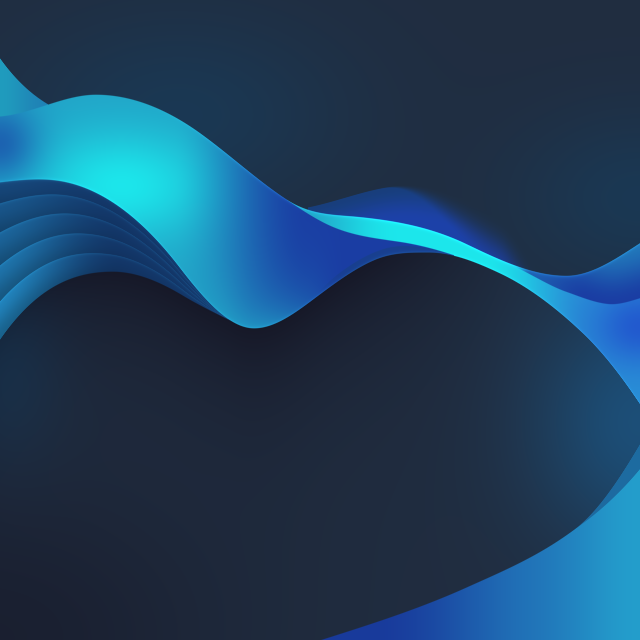
A Shadertoy shader for this background:

```glsl
const vec3 CYAN = vec3(.11, .90, .92);
const vec3 TEAL = vec3(.13, .64, .78);
const vec3 SKY = vec3(.16, .56, .84);
const vec3 AZURE = vec3(.13, .47, .73);
const vec3 ROYAL = vec3(.10, .24, .64);
const vec3 DEEP = vec3(.08, .26, .40);
const vec3 SLATE = vec3(.125, .175, .25);
const vec3 INK = vec3(.085, .09, .15);
const float RIM_WIDTH = .0018;
const float STEP_COUNT = 5.;
const float FOLD_X = .449;  // where the ribbon turns over
const float STEPS_X = .36;  // where the stacked layers end

// Cubic span between two knots, each (x, height, slope)
float span(float x, vec3 a, vec3 b) {
    float w = b.x - a.x;
    float t = clamp((x - a.x) / w, 0., 1.), s = 1. - t;
    return s * s * ((1. + 2. * t) * a.y + t * w * a.z)
         + t * t * ((1. + 2. * s) * b.y - s * w * b.z);
}

float curve(float x, vec3 a, vec3 b, vec3 c, vec3 d) {
    return x < b.x ? span(x, a, b) : x < c.x ? span(x, b, c) : span(x, c, d);
}

float fill(float d) {
    float e = .8 / iResolution.y;
    return smoothstep(-e, e, d);
}

float blob(vec2 p, vec2 center, vec2 size) {
    vec2 q = (p - center) / size;
    return exp(-dot(q, q));
}

float rim(float d) { return exp(-abs(d) / RIM_WIDTH); }

float crestLine(float x) {
    vec3 fold = vec3(FOLD_X, .6875, -.65), dip = vec3(.885, .569, 0);
    if (x < FOLD_X) return curve(x, vec3(0, .818, .08), vec3(.15, .852, 0), vec3(.3125, .792, -.72), fold);
    if (x < dip.x) return curve(x, fold, vec3(.56, .661, -.1), vec3(.729, .6185, -.48), dip);
    return span(x, dip, vec3(1, .62, .65));
}

float underLine(float x) {
    vec3 trough = vec3(.397, .487, 0), hump = vec3(.67, .6055, 0);
    if (x < trough.x) return curve(x, vec3(0, .715, .12), vec3(.1, .716, -.2), vec3(.28, .583, -1.3), trough);
    if (x < hump.x) return curve(x, trough, vec3(.488, .531, .75), vec3(.586, .594, .42), hump);
    return curve(x, hump, vec3(.781, .573, -.47), vec3(.911, .479, -.95), vec3(1, .3685, -1.5));
}

vec3 upperField(vec2 p) {
    vec3 c = mix(SLATE, DEEP, .5 * blob(p, vec2(.28, .82), vec2(.26, .16)));
    c = mix(c, DEEP, .5 * blob(p, vec2(1, .69), vec2(.2, .14)));
    // Soft blue veil behind the ribbon
    float d = curve(p.x, vec3(.482, .677, .2), vec3(.638, .711, 0),
                    vec3(.781, .659, -.65), vec3(.846, .577, -1.2)) - p.y;
    float soft = mix(.002, .09, smoothstep(.6, .78, p.x));
    vec3 veil = mix(mix(DEEP, ROYAL, .45), ROYAL * 1.1, smoothstep(0., .055, d));
    float inside = step(.482, p.x) * (1. - smoothstep(.77, .87, p.x));
    c = mix(c, veil, .9 * smoothstep(0., soft, d) * inside);
    // Corner wing on the left
    float wing = span(p.x, vec3(0, .909, -1.4), vec3(.075, .837, -.6)) - p.y;
    vec3 wingColor = mix(TEAL, AZURE, .6 * smoothstep(0., .07, p.x)) * .95;
    return mix(c, wingColor, fill(wing) * step(p.x, .075));
}

vec3 ribbon(vec2 p, float crest, float under) {
    float x = p.x, y = p.y;
    // Broad face
    vec3 c = mix(TEAL, CYAN, blob(p, vec2(.19, .71), vec2(.14, .085)));
    c = mix(c, ROYAL, smoothstep(.27, .48, x));
    float bowl = smoothstep(.25, .36, x) * (1. - smoothstep(.4, .54, x));
    c = mix(c, TEAL, .75 * bowl * exp(min(under - y, 0.) / .05));
    c = mix(c, ROYAL, .65 * blob(p, vec2(0, .775), vec2(.06)));
    // Shaded lip under the face
    float lip = curve(x, vec3(.48, .527, .9), vec3(.53, .573, .75),
                      vec3(.6, .611, .3), vec3(.7, .606, -.2)) - y;
    c = mix(c, mix(DEEP, ROYAL, .55), .75 * fill(lip) * smoothstep(.48, .56, x));
    // Bright turned band
    float fold = x < .71 ? curve(x, vec3(FOLD_X, .6875, -.7), vec3(.508, .651, -.5),
                                 vec3(.625, .622, -.15), vec3(.71, .601, -.33)) : under - .01;
    vec3 band = mix(TEAL, CYAN, smoothstep(.46, .62, x));
    band = mix(band, SKY, smoothstep(.75, .92, x));
    band = mix(band, ROYAL * 1.25, .8 * blob(p, vec2(1, .49), vec2(.075, .06)));
    c = mix(c, band, fill(y - fold) * step(FOLD_X, x));
    // Inner fold on the right
    float crease = y - curve(x, vec3(.8, .585, -.42), vec3(.885, .544, -.35),
                             vec3(.95, .525, -.1), vec3(1, .534, .3));
    float lift = smoothstep(0., .09, crease) + .6 * (1. - smoothstep(.82, .92, x));
    c = mix(c, mix(ROYAL, AZURE, min(lift, 1.)), fill(crease) * smoothstep(.8, .83, x));
    // Edge lights
    c += .25 * TEAL * rim(crest - y) * smoothstep(.2, .4, x);
    return c + .15 * TEAL * rim(y - under);
}

vec3 stackedSteps(vec2 p, float under, float base) {
    vec3 c = DEEP;
    for (float i = STEP_COUNT; i > 0.; i--) {
        float d = mix(under, base, pow(1. - i / STEP_COUNT, 1.25)) - p.y;
        float light = (1. - smoothstep(0., .19, p.x)) * (1.15 - .19 * i);
        vec3 tone = mix(mix(DEEP, ROYAL, .35) * .85, mix(AZURE, TEAL, .3), min(light, 1.));
        tone *= 1. - .25 * smoothstep(0., .06, d);
        c = mix(c, tone + .15 * TEAL * rim(d), fill(d));
    }
    return c;
}

vec3 lowerField(vec2 p, float edge) {
    float shade = exp(min(p.y - edge, 0.) / .13) * (1. - smoothstep(.55, .85, p.x));
    vec3 c = mix(SLATE, INK, .95 * shade);
    c = mix(c, INK, .6 * blob(p, vec2(0), vec2(.35, .25)));
    c = mix(c, DEEP, .4 * blob(p, vec2(0, .43), vec2(.1, .15)));
    c = mix(c, DEEP * 1.3, .8 * blob(p, vec2(1, .34), vec2(.17, .2)));
    // Sweeping floor with a darker sliver
    float ground = curve(p.x, vec3(.44, -.02, .33), vec3(.729, .082, .45),
                         vec3(.898, .173, .75), vec3(1, .306, 1.7)) - p.y;
    vec3 tone = mix(ROYAL * .95, AZURE, smoothstep(.58, .88, p.x));
    tone = mix(tone, mix(TEAL, SKY, .3), smoothstep(.83, 1., p.x));
    float sliver = p.y - span(p.x, vec3(.87, .155, .6), vec3(1, .267, 1.2));
    tone = mix(tone, mix(DEEP, AZURE, .6), .85 * fill(sliver) * smoothstep(.86, .89, p.x));
    return mix(c, tone, fill(ground));
}

void mainImage(out vec4 fragColor, in vec2 fragCoord) {
    vec2 p = fragCoord / iResolution.xy;
    float crest = crestLine(p.x), under = underLine(p.x), base = under;
    if (p.x < STEPS_X) base = min(under, curve(p.x, vec3(0, .469, 1.45), vec3(.176, .5755, 0),
                                               vec3(.286, .538, -.6), vec3(STEPS_X, .499, -.5)));
    vec3 color = mix(upperField(p), ribbon(p, crest, under), fill(crest - p.y));
    if (p.x < STEPS_X) color = mix(color, stackedSteps(p, under, base), fill(under - p.y));
    color = mix(color, lowerField(p, base), fill(base - p.y));
    fragColor = vec4(clamp(color, 0., 1.), 1);
}
```
